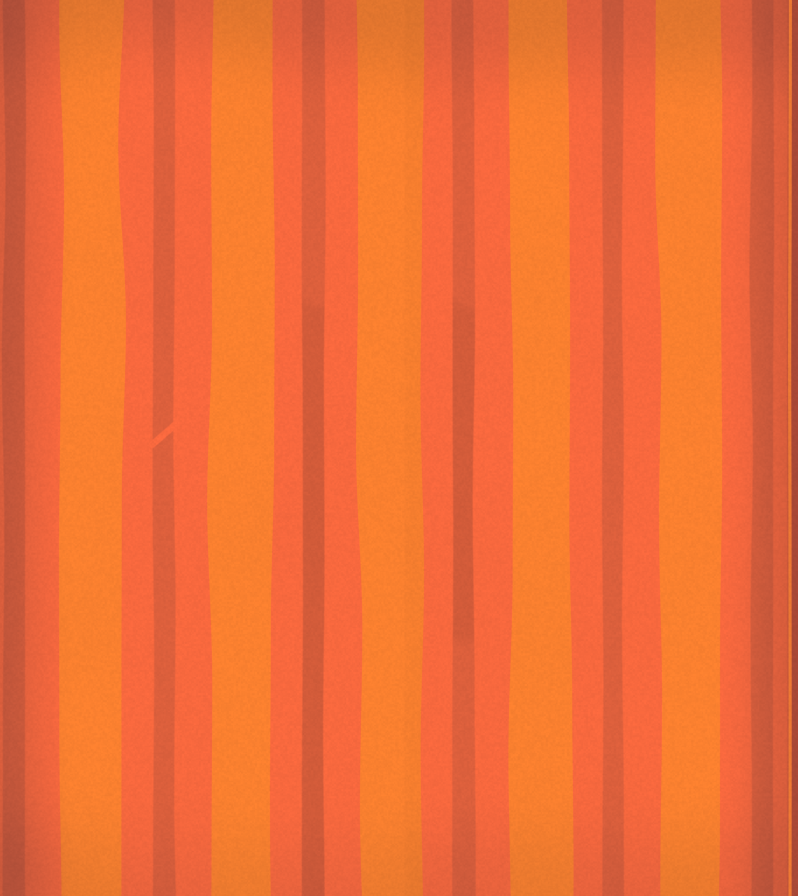
A WebGL 1 fragment shader for this pattern:

```glsl
precision highp float;
// Hand-cut vertical stripes in orange and coral with dark centre bands, worn paper and grain.
uniform vec2 u_resolution;

float hash(vec2 p) {
  vec3 q = fract(vec3(p.xyx) * 0.1031);
  q += dot(q, q.yzx + 33.33);
  return fract((q.x + q.y) * q.z);
}

float noise(vec2 p) {
  vec2 cell = floor(p), f = fract(p);
  f = f * f * (3.0 - 2.0 * f);
  float low = mix(hash(cell), hash(cell + vec2(1.0, 0.0)), f.x);
  float high = mix(hash(cell + vec2(0.0, 1.0)), hash(cell + 1.0), f.x);
  return mix(low, high, f.y);
}

// Slow drift of a cut edge, centred on zero; each seed gives another edge.
float wobble(float y, float seed) {
  return noise(vec2(seed * 7.0 + 0.5, y * 5.0 + seed * 3.7)) - 0.5;
}

// Coverage of a vertical stripe whose two edges wander independently.
float stripe(float x, float y, float halfWidth, float sway, float seed, float soft) {
  float left = -halfWidth + sway * wobble(y, seed);
  float right = halfWidth + sway * wobble(y, seed + 31.0);
  return smoothstep(left - soft, left + soft, x)
       * (1.0 - smoothstep(right - soft, right + soft, x));
}

float segmentDistance(vec2 p, vec2 a, vec2 b) {
  vec2 d = b - a;
  return length(p - a - d * clamp(dot(p - a, d) / dot(d, d), 0.0, 1.0));
}

void main() {
  vec2 uv = gl_FragCoord.xy / u_resolution;
  float aspect = u_resolution.y / u_resolution.x;
  float soft = 0.75 / u_resolution.x;
  float period = 0.1875;

  vec3 coral = vec3(0.970, 0.408, 0.242);
  vec3 orange = vec3(0.980, 0.500, 0.185);
  vec3 shade = vec3(0.850, 0.370, 0.235);

  // Dark bands, centred in the coral.
  float bandIndex = floor((uv.x - 0.0176) / period + 0.5);
  float bandX = uv.x - 0.0176 - bandIndex * period;
  float band = stripe(bandX, uv.y, 0.0137, 0.006, bandIndex + 50.0, soft * 1.5);
  vec3 color = mix(coral, shade, band * 0.9);

  // Two bands carry a second, shorter coat.
  float coatTop = 1.0 - smoothstep(0.652, 0.668, uv.y + bandX * 0.3);
  float coatEnd = smoothstep(0.275, 0.295, uv.y);
  float coat = coatTop * mix(1.0, coatEnd, step(2.5, bandIndex));
  coat *= step(1.5, bandIndex) * step(bandIndex, 3.5);
  color *= 1.0 - 0.045 * coat * band;

  // Nick through the second band.
  vec2 nickPoint = vec2(uv.x, uv.y * aspect);
  float nick = segmentDistance(nickPoint, vec2(0.191, 0.504 * aspect), vec2(0.222, 0.528 * aspect));
  color = mix(color, coral * 1.01, 1.0 - smoothstep(0.003, 0.0045 + soft, nick));

  // Wide orange stripes, five across.
  float wideIndex = floor((uv.x - 0.1144) / period + 0.5);
  float wideX = uv.x - 0.1144 - wideIndex * period;
  float wide = stripe(wideX, uv.y, 0.0385, 0.013, wideIndex + 3.0, soft);
  wide *= step(-0.5, wideIndex) * step(wideIndex, 4.5);
  vec3 wideColor = orange;
  float overlap = smoothstep(0.016, 0.019, wideX) * (1.0 - step(0.5, abs(wideIndex - 2.0)));
  wideColor *= 1.0 - 0.018 * overlap;
  color = mix(color, wideColor, wide);

  // Smudged darkening at the borders, strongest on the sides and top.
  float smudge = (noise(uv * vec2(5.0, 4.0)) - 0.5) * 0.05;
  float sides = 1.0 - smoothstep(0.0, 0.10, min(uv.x, 1.0 - uv.x) + smudge * 0.5);
  float top = smoothstep(0.87, 1.0, uv.y + smudge);
  float bottom = 1.0 - smoothstep(0.0, 0.13, uv.y + smudge);
  float wear = 1.0 - (1.0 - 0.13 * sides) * (1.0 - 0.10 * top) * (1.0 - 0.06 * bottom);
  color *= 1.0 - wear * vec3(1.0, 0.85, 0.25);

  // Right margin: a thin orange line, then a dark red strip.
  float margin = uv.x - 0.990 - 0.002 * wobble(uv.y, 90.0);
  color = mix(color, vec3(0.64, 0.27, 0.20), smoothstep(-0.005, -0.002, margin) * 0.35);
  color = mix(color, vec3(0.66, 0.28, 0.21), smoothstep(0.001, 0.003, margin));
  float line = 1.0 - smoothstep(0.0012, 0.0012 + soft * 1.5, abs(margin));
  color = mix(color, vec3(0.92, 0.47, 0.20), line);

  // Paper grain and faint mottling.
  float grain = noise(uv * vec2(340.0, 382.0)) - 0.5;
  float fleck = hash(floor(uv * vec2(456.0, 512.0))) - 0.5;
  float mottle = noise(uv * vec2(9.0, 10.0) + 17.0) - 0.5;
  color *= 1.0 + 0.035 * grain + 0.025 * fleck + 0.012 * mottle;

  gl_FragColor = vec4(clamp(color, 0.0, 1.0), 1.0);
}
```
